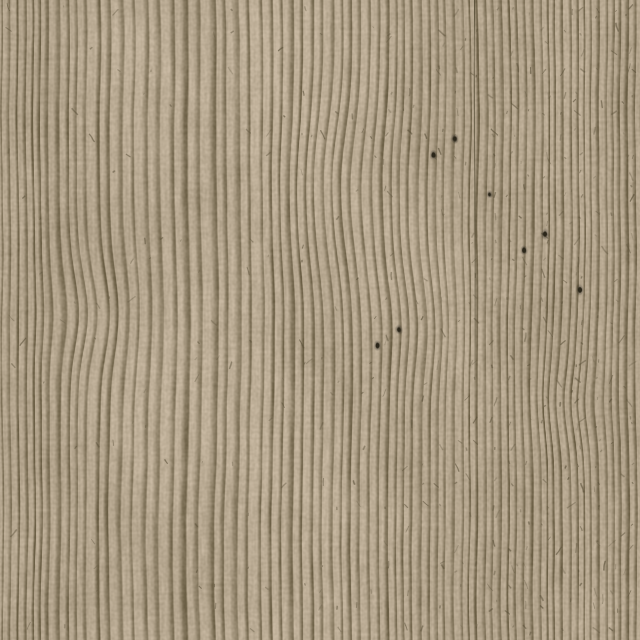
Give the GLSL for this texture, as a WebGL 1 fragment shader.

```glsl
precision highp float;

// Weathered softwood board: about seventy upright growth rings, each darkening
// slowly to the right and ending in a sharp line. The rings come from a warped
// phase; fibres, scratches, a drying crack and worm holes lie on top.

uniform vec2 u_resolution;

const float TAU = 6.28318;
const float RINGS = 70.0;

float hash(vec2 p) {
  return fract(sin(dot(p, vec2(127.1, 311.7))) * 43758.5);
}

vec2 gradient(vec2 cell, vec2 period) {
  float angle = TAU * hash(mod(cell, period));
  return vec2(cos(angle), sin(angle));
}

// Gradient noise over the unit canvas, seamless for whole frequencies
float noise(vec2 uv, vec2 freq) {
  vec2 p = uv * freq, i = floor(p), f = p - i;
  vec2 u = f * f * f * (f * (f * 6.0 - 15.0) + 10.0);
  vec2 e = vec2(1.0, 0.0);
  float low = mix(dot(gradient(i, freq), f),
                  dot(gradient(i + e.xy, freq), f - e.xy), u.x);
  float high = mix(dot(gradient(i + e.yx, freq), f - e.yx),
                   dot(gradient(i + e.xx, freq), f - e.xx), u.x);
  return mix(low, high, u.y);
}

// Soft local sideways push of the grain
float bend(vec2 uv, vec2 center, vec2 size) {
  vec2 d = (uv - center) / size;
  return exp(-dot(d, d));
}

// Ring phase: wide rings left of the middle, narrow ones at the sides
float ringPhase(vec2 uv) {
  float x = uv.x + 0.008 * noise(uv, vec2(4.0, 3.0))
          + 0.0016 * noise(uv, vec2(14.0, 9.0));
  x -= 0.014 * bend(uv, vec2(0.15, 0.51), vec2(0.07, 0.08));
  x += 0.016 * bend(uv, vec2(0.51, 0.71), vec2(0.08, 0.13));
  x -= 0.013 * bend(uv, vec2(0.66, 0.50), vec2(0.08, 0.09));
  x += 0.007 * bend(uv, vec2(0.89, 0.37), vec2(0.06, 0.06));
  return RINGS * x - 2.86 * sin(TAU * (x - 0.33)) + 0.48 * sin(2.0 * TAU * x)
       + 0.45 * noise(vec2(x, 0.37), vec2(34.0, 5.0));
}

// Short, mostly upright nicks, one candidate per cell, denser on the right
float scratches(vec2 uv, vec2 grid, float seed, float px) {
  vec2 cell = floor(uv * grid);
  vec2 id = cell + seed;
  vec2 center = (cell + 0.3 + 0.4 * vec2(hash(id + 3.1), hash(id + 7.7))) / grid;
  float present = step(hash(id), mix(0.12, 0.6, smoothstep(0.4, 0.95, center.x)));
  float tilt = (hash(id + 5.3) - 0.5) * 2.0;
  vec2 along = vec2(sin(tilt), cos(tilt));
  float reach = mix(0.0008, 0.007, pow(hash(id + 9.2), 2.0));
  vec2 d = uv - center;
  d.x += 0.0015 * noise(uv, vec2(90.0, 90.0));
  d -= along * clamp(dot(d, along), -reach, reach);
  float radius = 0.0005 + 0.0007 * hash(id + 1.9);
  float cover = 1.0 - smoothstep(radius - px, radius + px, length(d));
  return present * cover * mix(0.35, 0.9, hash(id + 4.4));
}

void main() {
  vec2 uv = gl_FragCoord.xy / u_resolution;
  float px = 0.8 / min(u_resolution.x, u_resolution.y);

  // Growth rings: slow rise to the dark line, then a quick fall
  float phase = ringPhase(uv);
  float f = fract(phase);
  vec2 ring = vec2(mod(floor(phase), RINGS), 2.0);
  float fall = 0.1 + 50.0 * px;
  float line = smoothstep(mix(0.2, 0.48, hash(ring)), 0.86, f)
             * (1.0 - smoothstep(1.0 - fall, 1.0, f));
  line *= mix(0.7, 1.08, hash(ring + 6.0))
        * (1.0 + 0.35 * noise(uv, vec2(50.0, 12.0)));

  // Fibres, cross rays, fine grain and broad staining
  float shade = 0.1 + 0.9 * line;
  shade += 0.16 * noise(uv, vec2(230.0, 24.0));
  shade += 0.11 * noise(uv, vec2(36.0, 170.0));
  shade += 0.16 * noise(uv, vec2(210.0, 190.0));
  float stain = noise(uv, vec2(5.0, 4.0)) + 0.5 * noise(uv, vec2(13.0, 9.0));
  shade += 0.13 * stain + 0.05 * cos(TAU * (uv.x - 0.92));
  vec3 color = mix(vec3(0.755, 0.695, 0.605), vec3(0.465, 0.415, 0.315),
                   clamp(shade, -0.1, 1.15));

  // Scratches in two sizes of cell
  float nicks = max(scratches(uv, vec2(24.0, 22.0), 11.0, px),
                    scratches(uv, vec2(37.0, 31.0), 53.0, px));
  color = mix(color, vec3(0.35, 0.31, 0.22), nicks * 0.75);

  // Drying crack, fading towards the lower half
  float offset = abs(uv.x - 0.742 - 0.002 * noise(uv, vec2(3.0, 4.0)));
  float crack = 1.0 - smoothstep(0.0006 - px, 0.0006 + px, offset);
  crack *= smoothstep(0.36, 0.52, uv.y) * (0.8 + 0.4 * noise(uv, vec2(5.0, 11.0)));
  color = mix(color, vec3(0.27, 0.24, 0.15), crack);

  // Worm holes with a faint stained rim
  for (int i = 0; i < 8; i++) {
    float n = float(i);
    vec2 center = vec2(0.59, 0.46) + vec2(0.37, 0.36) * fract(n * vec2(0.618, 0.414));
    vec2 d = (uv - center) * vec2(1.0, 0.8);
    float r = length(d) + 0.0015 * noise(uv, vec2(120.0, 120.0));
    float radius = mix(0.0024, 0.0036, hash(vec2(n, 8.0)));
    color *= 1.0 - 0.25 * (1.0 - smoothstep(radius, radius * 2.3, r));
    color = mix(color, vec3(0.17, 0.15, 0.10),
                1.0 - smoothstep(radius - px, radius + px, r));
  }

  gl_FragColor = vec4(color, 1.0);
}
```
